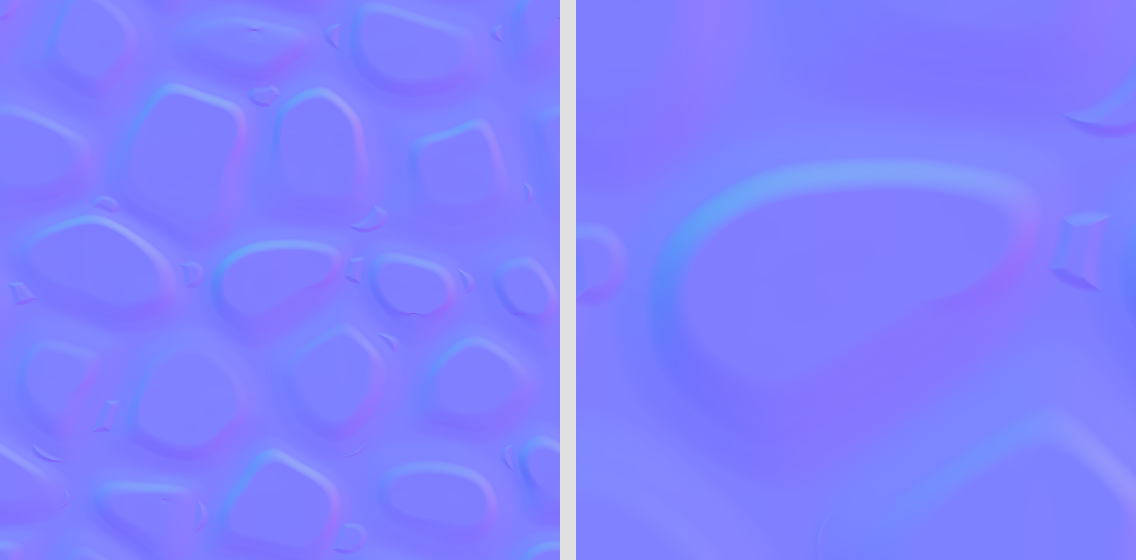
Left: the whole. Right: its middle third, enlarged.
This texture map is drawn by a Shadertoy shader. Its source:

```glsl
// Tangent-space normal map of worn cobblestones with pebbles in the joints.

const vec2 STONE_GRID = vec2(4.0, 5.0);
const float PEBBLE_GRID = 7.0;
const float CORNER_SHARPNESS = 65.0;

vec2 hash2(vec2 p) {
    vec3 q = fract(p.xyx * vec3(0.1031, 0.1030, 0.0973));
    q += dot(q, q.yzx + 33.33);
    return fract((q.xx + q.yz) * q.zy);
}

// Value noise that repeats after "period" cells.
vec2 noise2(vec2 p, float period, float seed) {
    vec2 i = floor(p), f = fract(p);
    vec2 u = f * f * f * (f * (f * 6.0 - 15.0) + 10.0);
    vec2 a = hash2(mod(i, period) + seed);
    vec2 b = hash2(mod(i + vec2(1, 0), period) + seed);
    vec2 c = hash2(mod(i + vec2(0, 1), period) + seed);
    vec2 d = hash2(mod(i + vec2(1, 1), period) + seed);
    return mix(mix(a, b, u.x), mix(c, d, u.x), u.y) - 0.5;
}

// Stone centre (xy) and size weight (z); rows are staggered.
vec3 stoneSite(vec2 id) {
    vec2 cell = mod(id, STONE_GRID);
    vec2 jitter = 0.66 * (hash2(cell + 3.0) - 0.5);
    float stagger = mod(2.0 * id.y, 5.0) / 5.0;
    vec2 centre = id + 0.5 + jitter + vec2(stagger - 0.4, 0.0);
    return vec3(centre / STONE_GRID, 0.012 * hash2(cell + 41.0).x);
}

// Finds the stone owning p and returns the rounded distance to its cell border.
float stoneBorder(vec2 p, out vec2 centre, out vec2 stoneId) {
    vec2 home = floor(p * STONE_GRID);
    vec3 own = vec3(0.0);
    float nearest = 1e3;
    for (int y = -2; y <= 2; y++)
    for (int x = -2; x <= 2; x++) {
        vec2 id = home + vec2(x, y);
        vec3 site = stoneSite(id);
        vec2 r = site.xy - p;
        float power = dot(r, r) - site.z;
        if (power < nearest) {
            nearest = power;
            own = site;
            stoneId = mod(id, STONE_GRID);
        }
    }
    centre = own.xy;

    float total = 1e-9;
    for (int y = -2; y <= 2; y++)
    for (int x = -2; x <= 2; x++) {
        vec3 site = stoneSite(home + vec2(x, y));
        vec2 r = site.xy - own.xy;
        float gap = length(r);
        if (gap > 0.003) {
            float d = dot(0.5 * (own.xy + site.xy) - p, r / gap)
                    + 0.5 * (own.z - site.z) / gap;
            total += exp(-CORNER_SHARPNESS * d);
        }
    }
    return -log(total) / CORNER_SHARPNESS;
}

// Depth inside the closest scattered pebble, negative outside.
float pebbleDepth(vec2 p) {
    vec2 home = floor(p * PEBBLE_GRID);
    float depth = -1.0;
    for (int y = -1; y <= 1; y++)
    for (int x = -1; x <= 1; x++) {
        vec2 id = home + vec2(x, y);
        vec2 cell = mod(id, PEBBLE_GRID);
        vec2 centre = (id + 0.2 + 0.6 * hash2(cell + 17.0)) / PEBBLE_GRID;
        vec2 trait = hash2(cell + 71.0);
        float radius = trait.x < 0.7 ? mix(0.020, 0.034, trait.y) : -1.0;
        depth = max(depth, radius - length((p - centre) * vec2(0.85, 1.2)));
    }
    return depth;
}

float surfaceHeight(vec2 uv) {
    vec2 p = uv + 0.022 * noise2(uv * 9.0, 9.0, 5.0);
    vec2 centre, stoneId;
    float border = stoneBorder(p, centre, stoneId);
    vec2 trait = hash2(stoneId + 23.0);

    // Crisp upper rim, softer lower rim, and a broad skirt into the joint.
    float inset = mix(0.017, 0.036, trait.x);
    float upward = normalize(p - centre + 1e-5).y;
    float rimWidth = mix(0.036, 0.020, smoothstep(-0.7, 0.5, upward));
    float rim = smoothstep(inset, inset + rimWidth, border);
    float skirt = smoothstep(0.0, inset + 0.014, border);
    float height = 0.0026 * rim + 0.0019 * skirt;

    // Slightly tilted stone tops with gentle wear.
    vec2 tilt = 0.026 * (hash2(stoneId + 57.0) - 0.5);
    height += rim * dot(p - centre, tilt);
    height += 0.0007 * noise2(uv * 11.0, 11.0, 9.0).x;
    height += 0.00012 * noise2(uv * 32.0, 32.0, 13.0).y;

    // Pebbles rise only from the floor of the joints.
    float pebble = min(pebbleDepth(p), 0.013 - max(border, 0.0));
    return height + 0.0011 * smoothstep(0.0, 0.012, pebble);
}

void mainImage(out vec4 fragColor, in vec2 fragCoord) {
    vec2 uv = fragCoord / iResolution.y;
    vec2 e = vec2(0.0015, 0.0);
    float h = surfaceHeight(uv);
    vec2 slope = vec2(surfaceHeight(uv + e.xy), surfaceHeight(uv + e.yx)) - h;
    vec3 normal = normalize(vec3(-slope / e.x, 1.0));
    fragColor = vec4(0.5 + 0.5 * normal, 1.0);
}
```
